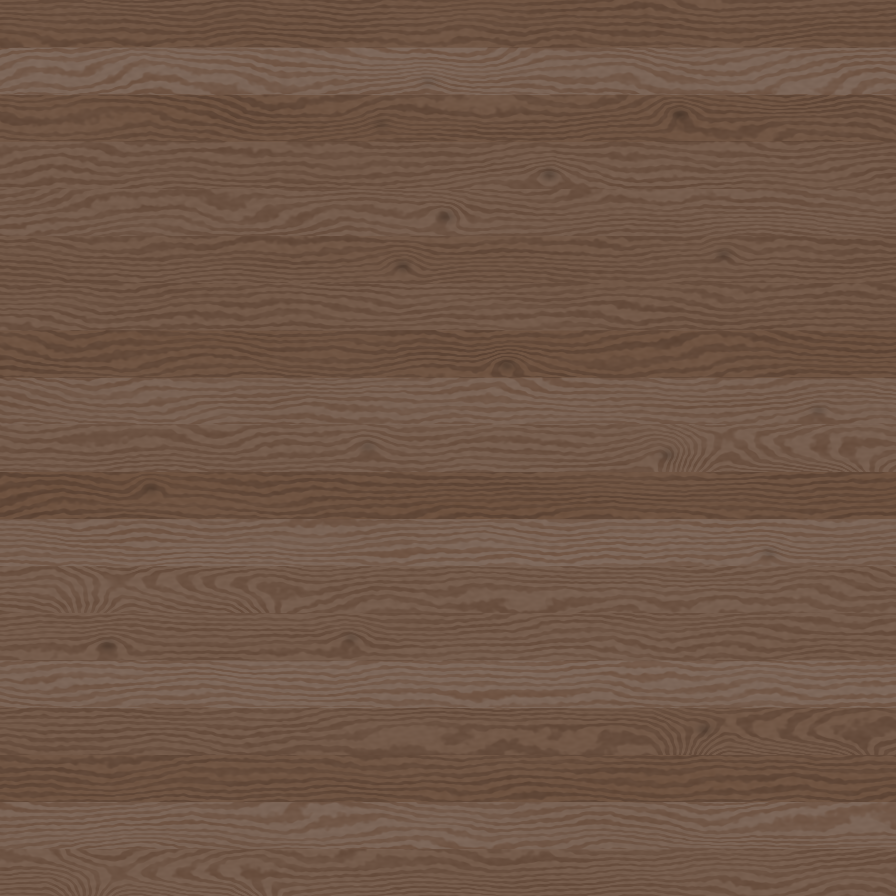
Write a WebGL 1 fragment shader that draws this texture.

```glsl
precision highp float;
// Nineteen horizontal brown wood planks, each with its own tone and grain.
// Grain lines are the contours of a phase field: height in the plank, bent by
// gradient noise, by arched cathedral figures and by scattered knots.

uniform vec2 u_resolution;

const float PLANKS = 19.0;

float hash(vec2 p) {
  return fract(sin(dot(p, vec2(127.1, 311.7))) * 43758.5);
}

vec2 gradient(vec2 cell) {
  float angle = 6.28318 * hash(cell);
  return vec2(cos(angle), sin(angle));
}

float noise(vec2 p) {
  vec2 i = floor(p), f = fract(p);
  vec2 u = f * f * f * (f * (f * 6.0 - 15.0) + 10.0);
  vec2 e = vec2(1.0, 0.0);
  float low = mix(dot(gradient(i), f), dot(gradient(i + e), f - e), u.x);
  float high = mix(dot(gradient(i + e.yx), f - e.yx),
                   dot(gradient(i + e.xx), f - e.xx), u.x);
  return mix(low, high, u.y);
}

// Lightness of a plank, counted from the top: 0 is dark, 1 is pale.
float plankTone(float plank) {
  vec4 group = vec4(0.15, 0.9, 0.12, 0.4);
  if (plank > 3.5) group = vec4(0.5, 0.3, 0.32, 0.05);
  if (plank > 7.5) group = vec4(0.75, 0.6, 0.03, 0.95);
  if (plank > 11.5) group = vec4(0.5, 0.48, 0.95, 0.3);
  if (plank > 15.5) group = vec4(0.1, 0.85, 0.5, 0.5);
  vec4 pick = 1.0 - step(0.5, abs(mod(plank, 4.0) - vec4(0.0, 1.0, 2.0, 3.0)));
  return dot(group, pick);
}

void main() {
  vec2 uv = gl_FragCoord.xy / u_resolution;
  float row = (1.0 - uv.y) * PLANKS;
  float plank = floor(row);
  float x = uv.x, y = fract(row);
  vec2 seed = vec2(17.3, 31.7) * (plank + 1.0);

  // Wavy grain, livelier in some planks than in others.
  float swing = mix(1.6, 4.4, hash(vec2(plank, 4.0)));
  float phase = 6.0 * y + swing * noise(vec2(x * 5.0, y * 0.9) + seed)
              + 1.1 * noise(vec2(x * 13.0, y * 1.6) + seed.yx);

  // Cathedral arches in every third plank of the lower half.
  if (plank > 8.0 && mod(plank, 3.0) < 0.5) {
    float along = x - mix(0.2, 0.87, mod(plank, 2.0));
    float arches = 30.0 * along - 10.0 * (y - 0.4) * (y - 0.4)
                 + 1.2 * noise(vec2(x * 14.0, y * 2.0) + seed);
    phase = mix(phase, arches, 1.0 - smoothstep(0.05, 0.15, abs(along)));
  }

  // Knots: lines spread around a small ringed core.
  float core = 0.0;
  for (int k = 0; k < 3; k++) {
    vec2 id = vec2(plank, float(k) + 9.0);
    float present = step(0.7, hash(id));
    vec2 centre = vec2((float(k) + 0.15 + 0.7 * hash(id + 40.0)) / 3.0,
                       mix(0.3, 0.75, hash(id + 80.0)));
    vec2 d = vec2((x - centre.x) * PLANKS, y - centre.y);
    float r2 = dot(d * vec2(0.75, 1.0), d * vec2(0.75, 1.0));
    float strength = present * mix(0.4, 1.0, hash(id + 120.0));
    phase += strength * (2.3 * exp(-12.0 * r2) - 4.0 * d.y * exp(-6.0 * r2));
    core += strength * exp(-70.0 * r2);
  }

  // Ragged line edges with changing width and strength.
  phase += 0.24 * noise(vec2(x * 75.0, y * 5.0) + seed)
         + 0.14 * noise(vec2(x * 150.0, y * 9.0) + seed.yx);
  float width = 0.1 + 0.7 * noise(vec2(x * 9.0, y * 3.0) + seed + 5.0);
  float line = smoothstep(-0.65, 0.65, sin(6.28318 * phase) - width);
  line *= 0.82 + 0.5 * noise(vec2(x * 6.0, y * 4.0) + seed + 9.0);

  // Plank tone, softened over one pixel at the seam, with a slow drift.
  float seam = smoothstep(0.0, PLANKS / u_resolution.y, y);
  float tone = mix(plankTone(max(plank - 1.0, 0.0)), plankTone(plank), seam);
  tone += 0.22 * noise(vec2(x * 3.0, y * 0.8) + seed + 13.0);

  vec3 wood = mix(vec3(0.435, 0.325, 0.252), vec3(0.495, 0.410, 0.358), tone);
  vec3 grain = mix(vec3(0.365, 0.268, 0.208), vec3(0.445, 0.337, 0.270), tone);
  vec3 color = mix(wood, grain, line);

  // Fine fibres and darkened knot cores.
  color += 0.022 * noise(vec2(x * 110.0, y * 11.0) + seed + 21.0);
  color *= 1.0 - 0.25 * core;
  gl_FragColor = vec4(color, 1.0);
}
```
